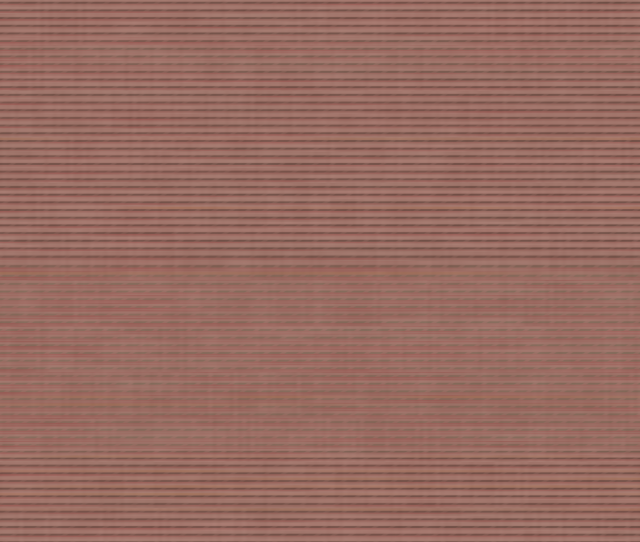
Give the GLSL for this texture, as a Shadertoy shader.

```glsl
// Woven ribbed cloth: thin horizontal grooves broken into slanted stitches, in fading bands.

const float ROWS = 70.6;
const float STITCHES = 38.0;

const vec3 THREAD_LIGHT = vec3(0.645, 0.475, 0.435);
const vec3 THREAD_MID   = vec3(0.595, 0.425, 0.385);
const vec3 GROOVE       = vec3(0.430, 0.300, 0.265);
const vec3 RED_STRAND   = vec3(0.610, 0.365, 0.340);
const vec3 OLIVE_STRAND = vec3(0.530, 0.445, 0.370);
const vec3 OCHRE_STRAND = vec3(0.640, 0.430, 0.310);

// Sine-free hash of a 2D cell
float hash(vec2 p) {
    vec3 q = fract(vec3(p.xyx) * 0.1031);
    q += dot(q, q.yzx + 33.33);
    return fract((q.x + q.y) * q.z);
}

// Noise along x, independent for every lane
float streak(float x, float lane) {
    float cell = floor(x), f = fract(x);
    f = f * f * (3.0 - 2.0 * f);
    return mix(hash(vec2(cell, lane)), hash(vec2(cell + 1.0, lane)), f);
}

// Soft horizontal line; fades with its width when thinner than a pixel
float softLine(float d, float halfWidth, float pixel) {
    float w = max(halfWidth, 0.75 * pixel);
    return (1.0 - smoothstep(0.25 * w, 1.6 * w, abs(d))) * halfWidth / w;
}

// One inside the interval a..b, with eased ends
float band(float t, float a, float b, float ease) {
    return smoothstep(a - ease, a + ease, t) * (1.0 - smoothstep(b - ease, b + ease, t));
}

// Offset from a line centre, wrapped to half a row either side
float wrapped(float y) {
    return fract(y + 0.5) - 0.5;
}

void mainImage(out vec4 fragColor, in vec2 fragCoord) {
    vec2 uv = fragCoord / iResolution.xy;
    float down = 1.0 - uv.y;
    float pixel = ROWS / iResolution.y;

    // Bands in which the ribs flatten out
    float flatBand = band(down, 0.49, 0.835, 0.015);
    float fade = max(flatBand, 0.55 * band(down, 0.075, 0.135, 0.02));

    // Rows slip slightly in phase where the bands meet
    float slip = 0.62 * smoothstep(0.46, 0.52, down) - 0.33 * smoothstep(0.81, 0.86, down);
    float y = down * ROWS - 0.36 - slip;
    float row = floor(y + 0.5);
    float d = wrapped(y);
    float rowTone = hash(vec2(row, 7.0));

    // Slanted stitches, staggered a little from row to row
    float x = uv.x * STITCHES + 0.5 * mod(row, 2.0) + 0.3 * rowTone;
    float dash = abs(fract(x + 0.6 * d) - 0.5) * 2.0;
    float stitch = smoothstep(0.12, 0.45, dash);

    // Rounded rib body
    float rib = 0.5 - 0.5 * cos(6.2831853 * (d - 0.08));
    vec3 color = mix(THREAD_MID, THREAD_LIGHT, mix(rib, 0.45, 0.6 * fade));

    // Coloured strand below each groove, and a second one in the flat bands
    float redness = streak(uv.x * 9.0, row + 31.0) * (1.1 - 0.35 * uv.x);
    float redLine = softLine(d - 0.20, 0.13, pixel);
    color = mix(color, RED_STRAND, redLine * (0.2 + 0.7 * redness));
    float midSeam = softLine(wrapped(y - 0.5), 0.13, pixel);
    color = mix(color, RED_STRAND, midSeam * mix(0.08, 0.50, fade) * (0.5 + redness));

    // Dark groove, turning to olive dashes where the ribs flatten
    float groove = softLine(d, 0.135, pixel);
    vec3 grooveColor = mix(GROOVE, OLIVE_STRAND, 0.75 * fade);
    float depth = mix(0.62 + 0.30 * stitch, 0.25 + 0.65 * stitch, fade);
    depth *= 0.72 + 0.28 * rowTone + 0.12 * (uv.x - 0.5);
    color = mix(color, grooveColor, groove * depth);

    // Rare ochre threads
    float ochre = step(0.88, hash(vec2(row, 19.0))) * streak(uv.x * 7.0, row + 83.0);
    color = mix(color, OCHRE_STRAND, 0.55 * ochre * softLine(d + 0.28, 0.16, pixel));

    // Uneven dye along rows and across fine vertical threads
    float dye = streak(uv.x * 24.0, row + 151.0) - 0.5;
    float warp = streak(uv.x * STITCHES * 4.0, floor(row / 6.0) + 211.0) - 0.5;
    color += 0.022 * dye + 0.016 * warp + 0.018 * (rowTone - 0.5);
    color += vec3(-0.012, 0.006, 0.002) * (streak(uv.x * 5.0, row + 307.0) - 0.3);

    fragColor = vec4(clamp(color, 0.0, 1.0), 1.0);
}
```
